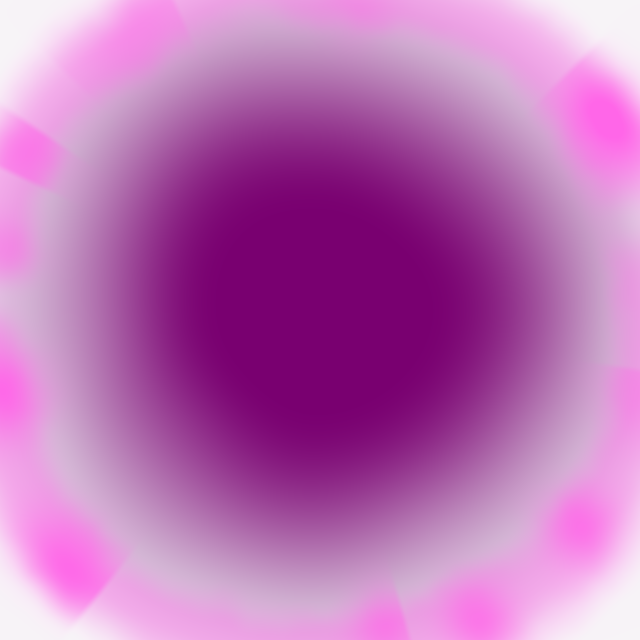
Give the GLSL for this background, as a WebGL 1 fragment shader.

```glsl
precision highp float;
// A soft violet disc fading to grey lilac, circled by a torn pink halo.
// The disc is a warped radial ramp; the halo is a noisy ring plus polar
// petals, some of them cut off along radial seams, over pale corners.

uniform vec2 u_resolution;

const float PI = 3.14159265;
const vec3 VIOLET = vec3(0.475, 0.0, 0.44);
const vec3 LILAC = vec3(0.87, 0.80, 0.88);
const vec3 PALE = vec3(0.97, 0.955, 0.97);
const vec3 PINK = vec3(1.0, 0.40, 0.91);

const vec2 DISC_CENTER = vec2(0.01, 0.035);
const float DISC_CORE = 0.30;
const float DISC_RIM = 1.10;
const float VEIL_STRENGTH = 0.42;
const float PETAL_DEPTH = 0.105;
const float SEAM_SOFTNESS = 0.012;
const vec2 NO_SEAM = vec2(-1.0, 1.0);

float hash(vec2 cell) {
  return fract(sin(dot(cell, vec2(127.1, 311.7))) * 43758.5);
}

float noise(vec2 p) {
  vec2 cell = floor(p);
  vec2 f = fract(p);
  f = f * f * (3.0 - 2.0 * f);
  float low = mix(hash(cell), hash(cell + vec2(1.0, 0.0)), f.x);
  float high = mix(hash(cell + vec2(0.0, 1.0)), hash(cell + 1.0), f.x);
  return mix(low, high, f.y);
}

float fbm(vec2 p) {
  float sum = 0.0;
  float gain = 0.5;
  for (int i = 0; i < 3; i++) {
    sum += gain * noise(p);
    p = p * 2.03 + 7.1;
    gain *= 0.5;
  }
  return sum / 0.875;
}

// Glow in polar space; shape = angle, radius, angular width, strength.
// The seams are angles relative to its middle where it is cut off.
float petal(vec2 polar, vec4 shape, vec2 seams) {
  float turn = mod(polar.x - shape.x + PI, 2.0 * PI) - PI;
  vec2 d = vec2(turn / shape.z, (polar.y - shape.y) / PETAL_DEPTH);
  float inside = smoothstep(-SEAM_SOFTNESS, SEAM_SOFTNESS, turn - seams.x)
               * smoothstep(-SEAM_SOFTNESS, SEAM_SOFTNESS, seams.y - turn);
  return shape.w * exp(-0.75 * dot(d, d)) * inside;
}

float petals(vec2 polar) {
  // Right side
  float glow = petal(polar, vec4(0.61, 1.09, 0.14, 1.15), vec2(-1.0, 0.175));
  glow += petal(polar, vec4(-0.23, 1.01, 0.12, 0.40), vec2(-1.0, 0.075));
  glow += petal(polar, vec4(-0.67, 1.03, 0.09, 0.80), NO_SEAM);
  // Bottom
  glow += petal(polar, vec4(-1.084, 1.06, 0.085, 0.75), NO_SEAM);
  glow += petal(polar, vec4(-1.36, 1.00, 0.09, 0.65), vec2(-1.0, 0.065));
  glow += petal(polar, vec4(-2.36, 1.08, 0.15, 0.95), vec2(-1.0, 0.11));
  // Left side
  glow += petal(polar, vec4(-2.92, 1.02, 0.12, 0.95), NO_SEAM);
  glow += petal(polar, vec4(2.92, 1.03, 0.08, 0.40), NO_SEAM);
  glow += petal(polar, vec4(2.62, 1.04, 0.13, 0.70), vec2(-0.072, 0.076));
  // Top
  glow += petal(polar, vec4(2.13, 1.07, 0.18, 0.45), vec2(-0.13, 0.24));
  glow += petal(polar, vec4(1.45, 0.99, 0.10, 0.30), NO_SEAM);
  return clamp(glow, 0.0, 1.0);
}

// Thin pink ring with an uneven inner edge and two open gaps.
float veil(vec2 polar, float grain) {
  float r = polar.y + 0.10 * (grain - 0.5);
  float ring = smoothstep(0.88, 1.02, r) * (1.0 - smoothstep(1.06, 1.29, r));
  float gaps = petal(polar, vec4(0.31, 1.02, 0.09, 0.8), NO_SEAM)
             + petal(polar, vec4(3.07, 0.98, 0.07, 0.8), NO_SEAM);
  return VEIL_STRENGTH * ring * (1.0 - gaps);
}

void main() {
  vec2 p = 2.0 * gl_FragCoord.xy / u_resolution - 1.0;
  vec2 polar = vec2(atan(p.y, p.x), length(p));
  float grain = fbm(p * 4.0 + 11.0);

  // Disc
  vec2 q = p - DISC_CENTER;
  float lobes = 0.02 * cos(3.0 * (polar.x + 0.9)) * smoothstep(0.1, 0.6, polar.y);
  float discRadius = length(q) + lobes + 0.04 * (noise(p * 3.0 + 5.0) - 0.5);
  vec3 color = mix(VIOLET, LILAC, smoothstep(DISC_CORE, DISC_RIM, discRadius));

  // Pale corners
  color = mix(color, PALE, smoothstep(0.96, 1.24, polar.y));

  // Halo
  vec2 ragged = polar + vec2(0.0, 0.08 * (grain - 0.5));
  float halo = 1.0 - (1.0 - veil(polar, grain)) * (1.0 - petals(ragged));
  color = mix(color, PINK, halo);

  gl_FragColor = vec4(color, 1.0);
}
```
